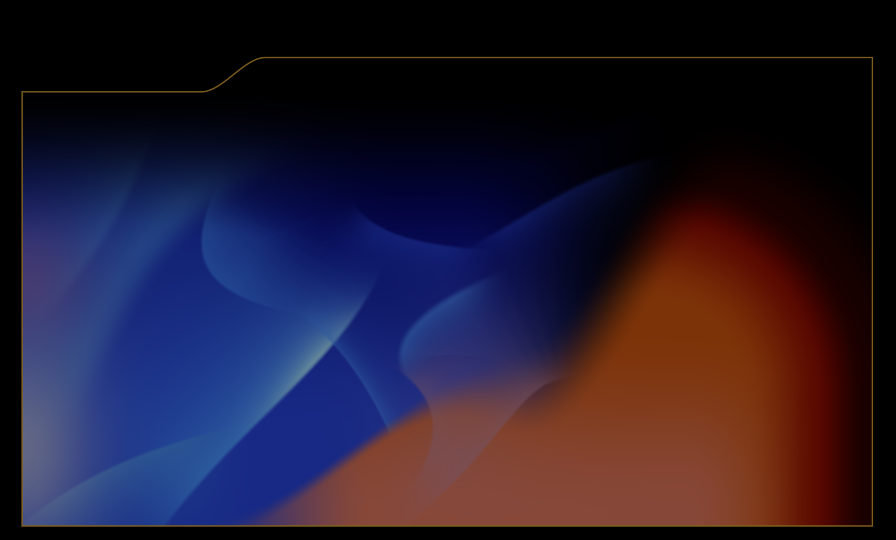
Write a WebGL 2 fragment shader that draws this background.

```glsl
#version 300 es
precision highp float;

uniform vec2 u_resolution;
out vec4 outColor;

// Layout, in canvas heights
const float ASPECT = 1.67;
const vec2 FRAME_MIN = vec2(0.0413, 0.026);
const vec2 FRAME_MAX = vec2(1.626, 0.8935);
const float TAB_DROP = 0.0635;
const vec2 TAB_SPAN = vec2(0.375, 0.495);
const float LINE_HALF = 0.0011;
const vec2 DOME_CENTER = vec2(1.217, 0.28);
const float DOME_RADIUS = 0.4;
const int CURVE_STEPS = 18;

// Palette
const vec3 GOLD = vec3(0.55, 0.41, 0.13);
const vec3 DEEP_BLUE = vec3(0.01, 0.015, 0.28);
const vec3 ROYAL_BLUE = vec3(0.09, 0.16, 0.52);
const vec3 SKY_BLUE = vec3(0.17, 0.36, 0.63);
const vec3 TEAL = vec3(0.18, 0.36, 0.57);
const vec3 PALE_LIGHT = vec3(0.50, 0.63, 0.60);
const vec3 MIST = vec3(0.43, 0.44, 0.52);
const vec3 MAUVE = vec3(0.32, 0.23, 0.42);
const vec3 DARK_RED = vec3(0.33, 0.015, 0.0);
const vec3 ORANGE = vec3(0.49, 0.20, 0.03);
const vec3 CLAY = vec3(0.53, 0.28, 0.22);
const vec3 ROSE = vec3(0.46, 0.32, 0.38);

vec2 bezier(vec2 a, vec2 b, vec2 c, vec2 d, float t) {
    float s = 1.0 - t;
    return s * s * s * a + 3.0 * s * s * t * b + 3.0 * s * t * t * c + t * t * t * d;
}

// Signed distance to a cubic curve (positive on its left) and position along it
vec2 curve(vec2 p, vec2 a, vec2 b, vec2 c, vec2 d) {
    float best = 1e3, side = 1.0, along = 0.0;
    vec2 start = a;
    for (int i = 1; i <= CURVE_STEPS; i++) {
        vec2 end = bezier(a, b, c, d, float(i) / float(CURVE_STEPS));
        vec2 dir = end - start, rel = p - start;
        float k = clamp(dot(rel, dir) / dot(dir, dir), 0.0, 1.0);
        float dist = length(rel - dir * k);
        if (dist < best) {
            best = dist;
            side = dir.x * rel.y - dir.y * rel.x < 0.0 ? -1.0 : 1.0;
            along = (float(i - 1) + k) / float(CURVE_STEPS);
        }
        start = end;
    }
    return vec2(best * side, along);
}

// Light that falls off on the left of a curve, with a crisp right edge
float sheet(vec2 q, float width, float edge) {
    float taper = smoothstep(0.0, 0.3, q.y) * (1.0 - smoothstep(0.65, 1.0, q.y));
    return smoothstep(-edge, edge, q.x) * exp(-max(q.x, 0.0) / width) * taper;
}

vec3 blueSilk(vec2 p) {
    vec3 col = mix(ROYAL_BLUE, DEEP_BLUE, smoothstep(0.2, 0.66, p.y));
    col = mix(col, ROYAL_BLUE, 0.6 * (1.0 - smoothstep(0.3, 0.75, p.x)));

    // Soft folds on the left
    vec2 q = curve(p, vec2(0.05, 0.38), vec2(0.16, 0.50), vec2(0.25, 0.61), vec2(0.31, 0.84));
    col = mix(col, TEAL, 0.5 * sheet(q, 0.07, 0.012));
    q = curve(p, vec2(0.10, 0.14), vec2(0.20, 0.41), vec2(0.27, 0.63), vec2(0.60, 0.74));
    col = mix(col, TEAL, 0.8 * sheet(q, 0.09, 0.04));
    q = curve(p, vec2(0.42, 0.69), vec2(0.34, 0.53), vec2(0.35, 0.45), vec2(0.60, 0.41));
    col = mix(col, SKY_BLUE, 0.55 * sheet(q, 0.13, 0.004));

    // Bright central blade and its thin crossing strand
    q = curve(p, vec2(0.25, -0.06), vec2(0.391, 0.185), vec2(0.652, 0.326), vec2(0.722, 0.527));
    col = mix(col, SKY_BLUE, 0.95 * sheet(q, 0.14, 0.005));
    float shine = exp(-pow((q.y - 0.67) / 0.19, 2.0));
    col = mix(col, PALE_LIGHT, 0.85 * shine * sheet(q, 0.028, 0.006));
    q = curve(p, vec2(0.54, 0.43), vec2(0.63, 0.38), vec2(0.728, 0.24), vec2(0.77, 0.07));
    col = mix(col, SKY_BLUE, 0.6 * sheet(q, 0.022, 0.003));
    q = curve(p, vec2(0.47, 0.22), vec2(0.26, 0.165), vec2(0.152, 0.13), vec2(-0.02, -0.02));
    col = mix(col, TEAL, 0.75 * sheet(q, 0.07, 0.004));

    // Lens, tail and hooked ribbon in the middle
    q = curve(p, vec2(0.94, 0.535), vec2(0.80, 0.543), vec2(0.685, 0.56), vec2(0.65, 0.64));
    col = mix(col, ROYAL_BLUE, 0.75 * sheet(q, 0.10, 0.004));
    q = curve(p, vec2(0.957, 0.505), vec2(0.804, 0.446), vec2(0.674, 0.359), vec2(0.79, 0.27));
    col = mix(col, SKY_BLUE, 0.75 * sheet(q, 0.045, 0.008));
    col *= 1.0 - smoothstep(0.85, 1.22, p.x);
    q = curve(p, vec2(1.27, 0.72), vec2(1.065, 0.68), vec2(0.978, 0.587), vec2(0.83, 0.52));
    col = mix(col, ROYAL_BLUE, 0.7 * sheet(q, 0.04, 0.006));
    q = curve(p, vec2(1.30, 0.83), vec2(1.13, 0.77), vec2(1.0, 0.71), vec2(0.85, 0.68));
    col = mix(col, DEEP_BLUE, 0.6 * sheet(q, 0.04, 0.02));

    // Pale haze along the left side
    float haze = exp(-pow((p.x - FRAME_MIN.x) / 0.13, 2.0));
    col = mix(col, MAUVE, 0.7 * haze * exp(-pow((p.y - 0.48) / 0.13, 2.0)));
    col = mix(col, MIST, 0.85 * haze * exp(-pow((p.y - 0.17) / 0.2, 2.0)));
    return col * (1.0 - smoothstep(0.54, 0.84, p.y));
}

vec3 emberDome(vec2 p) {
    float depth = DOME_RADIUS - length(max(p - DOME_CENTER, 0.0));
    float rim = 0.7 * smoothstep(0.0, 0.1, depth) + 0.3 * smoothstep(-0.15, 0.02, depth);
    vec3 col = mix(DARK_RED * rim, ORANGE, smoothstep(0.05, 0.24, depth));
    return mix(col, CLAY, smoothstep(0.1, 0.34, depth) * (1.0 - smoothstep(0.05, 0.4, p.y)));
}

void main() {
    vec2 p = gl_FragCoord.xy / u_resolution * vec2(ASPECT, 1.0);
    float pixel = 1.0 / u_resolution.y;

    // Blue silk passing into the warm dome
    float rise = 0.02 + 0.25 * smoothstep(0.38, 0.9, p.x) + 0.48 * smoothstep(0.97, 1.4, p.x);
    float blur = mix(0.02, 0.13, smoothstep(0.7, 1.2, p.x));
    float warm = smoothstep(-blur, blur, rise - p.y) * smoothstep(0.35, 0.7, p.x);
    vec3 col = mix(blueSilk(p), emberDome(p), warm);

    // Rose veils over the seam
    vec2 q = curve(p, vec2(0.72, 0.33), vec2(0.815, 0.272), vec2(0.848, 0.196), vec2(0.74, 0.06));
    col = mix(col, ROSE, 0.55 * sheet(q, 0.09, 0.004));
    q = curve(p, vec2(0.70, -0.02), vec2(0.978, 0.196), vec2(0.957, 0.309), vec2(1.085, 0.3));
    col = mix(col, ROSE, 0.6 * sheet(q, 0.09, 0.004));

    // Stepped frame and its gold outline
    float s = clamp((p.x - TAB_SPAN.x) / (TAB_SPAN.y - TAB_SPAN.x), 0.0, 1.0);
    float slope = TAB_DROP * 6.0 * s * (1.0 - s) / (TAB_SPAN.y - TAB_SPAN.x);
    float top = FRAME_MAX.y - TAB_DROP * (1.0 - s * s * (3.0 - 2.0 * s));
    vec2 inset = min(p - FRAME_MIN, vec2(FRAME_MAX.x - p.x, (top - p.y) / sqrt(1.0 + slope * slope)));
    float inside = min(inset.x, inset.y);
    col *= smoothstep(-pixel, pixel, inside);
    float line = 1.0 - smoothstep(LINE_HALF - 0.5 * pixel, LINE_HALF + 0.7 * pixel, abs(inside));
    outColor = vec4(mix(col, GOLD, line * 0.9), 1.0);
}
```
